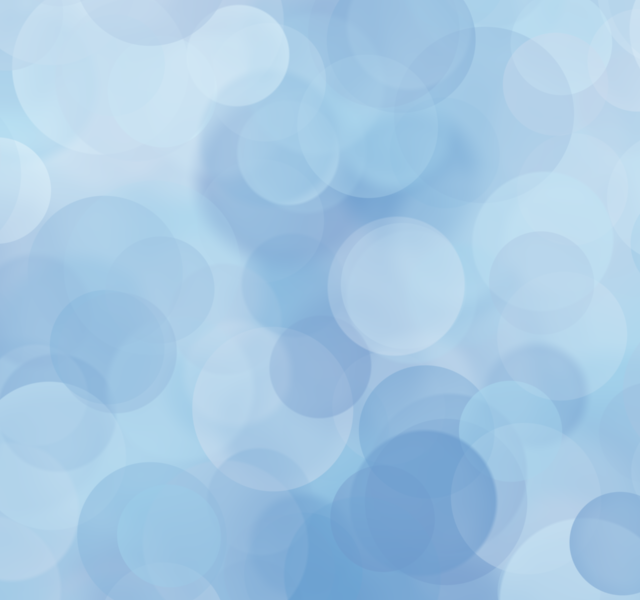
A Shadertoy shader for this background:

```glsl
#define DISC_COUNT 150
#define SOFT_SHARE 0.35
#define MIN_RADIUS 0.085
#define MAX_RADIUS 0.150
#define MIN_ALPHA 0.15
#define MAX_ALPHA 0.58
#define TONE_SPREAD 0.95
#define MARGIN 0.12
#define DEEP_BLUE vec3(0.41, 0.60, 0.80)
#define SKY_BLUE vec3(0.635, 0.79, 0.90)
#define PALE_BLUE vec3(0.87, 0.93, 0.97)
#define HUE_SHIFT vec3(-0.045, 0.012, 0.012)

vec4 hash4(float n) {
    vec4 q = fract(n * vec4(0.1031, 0.1030, 0.0973, 0.1099));
    q += dot(q, q.wzxy + 33.33);
    return fract((q.xxyz + q.yzzw) * q.zywx);
}

float cellValue(vec2 cell) {
    return hash4(cell.x + 57.0 * cell.y + 400.0).x;
}

float valueNoise(vec2 p) {
    vec2 cell = floor(p), f = fract(p);
    f = f * f * (3.0 - 2.0 * f);
    return mix(mix(cellValue(cell), cellValue(cell + vec2(1, 0)), f.x),
               mix(cellValue(cell + vec2(0, 1)), cellValue(cell + vec2(1, 1)), f.x), f.y);
}

// Broad light and shade: pale flanks and top, deep centre and floor
float broadTone(vec2 p) {
    float flanks = 0.14 * cos(7.0 * (p.x - 0.17));
    float lift = 0.22 * (p.y - 0.5);
    float drift = 0.06 * sin(11.0 * p.y - 5.0 * p.x);
    return 0.53 + flanks + lift + drift - 0.16 * smoothstep(0.28, 0.0, p.y);
}

vec3 blueRamp(float tone, float hue) {
    float t = clamp(tone, 0.0, 1.0);
    vec3 color = mix(DEEP_BLUE, SKY_BLUE, min(2.0 * t, 1.0));
    color = mix(color, PALE_BLUE, max(2.0 * t - 1.0, 0.0));
    return color + HUE_SHIFT * (2.0 * hue - 1.0);
}

void mainImage(out vec4 fragColor, in vec2 fragCoord) {
    vec2 p = fragCoord / iResolution.y;
    vec2 extent = vec2(iResolution.x / iResolution.y, 1.0);
    float pixel = 1.0 / iResolution.y;

    // Cloudy ground with faint slanted streaks
    float cloud = valueNoise(p * 5.0 + 3.0);
    float streak = valueNoise(vec2(9.0 * p.x + 4.0 * p.y, 3.0 * p.y) + 2.0 * cloud + 20.0);
    vec3 color = blueRamp(broadTone(p) + 0.3 * (cloud - 0.5) + 0.2 * (streak - 0.5), cloud);

    // Translucent discs, blurred behind and crisp in front
    for (int i = 0; i < DISC_COUNT; i++) {
        float id = float(i);
        float depth = id / float(DISC_COUNT);
        vec4 place = hash4(id + 11.0);
        vec4 look = hash4(id + 211.0);

        vec2 spot = fract(id * vec2(0.7549, 0.5698) + 0.25 * place.xy);
        vec2 center = mix(vec2(-MARGIN), extent + MARGIN, spot);
        float radius = mix(MIN_RADIUS, MAX_RADIUS, place.z * place.z);
        vec2 offset = p - center;
        float angle = atan(offset.y, offset.x);
        float wobble = 1.0 + 0.012 * sin(2.0 * angle + 6.28 * place.w);
        float dist = length(offset) - radius * wobble;

        float blur = depth < SOFT_SHARE ? mix(0.035, 0.012, look.w)
                                        : mix(0.0015, 0.012, pow(look.w, 5.0));
        blur = max(blur, pixel);
        float mask = 1.0 - smoothstep(-blur, blur, dist);

        // Each disc fades towards one side and gathers a little at its rim
        float heading = 6.28 * place.w;
        float side = dot(offset, vec2(cos(heading), sin(heading))) / radius;
        float rim = smoothstep(-0.35 * radius, 0.0, dist);
        float alpha = mix(MIN_ALPHA, MAX_ALPHA, look.z);
        alpha *= clamp(0.85 + 0.3 * side, 0.4, 1.2) * (0.92 + 0.16 * rim);

        float tone = broadTone(center) + TONE_SPREAD * (look.x - 0.5) + 0.05 * (streak - 0.5);
        color = mix(color, blueRamp(tone, look.y), alpha * mask);
    }
    fragColor = vec4(color, 1.0);
}
```
